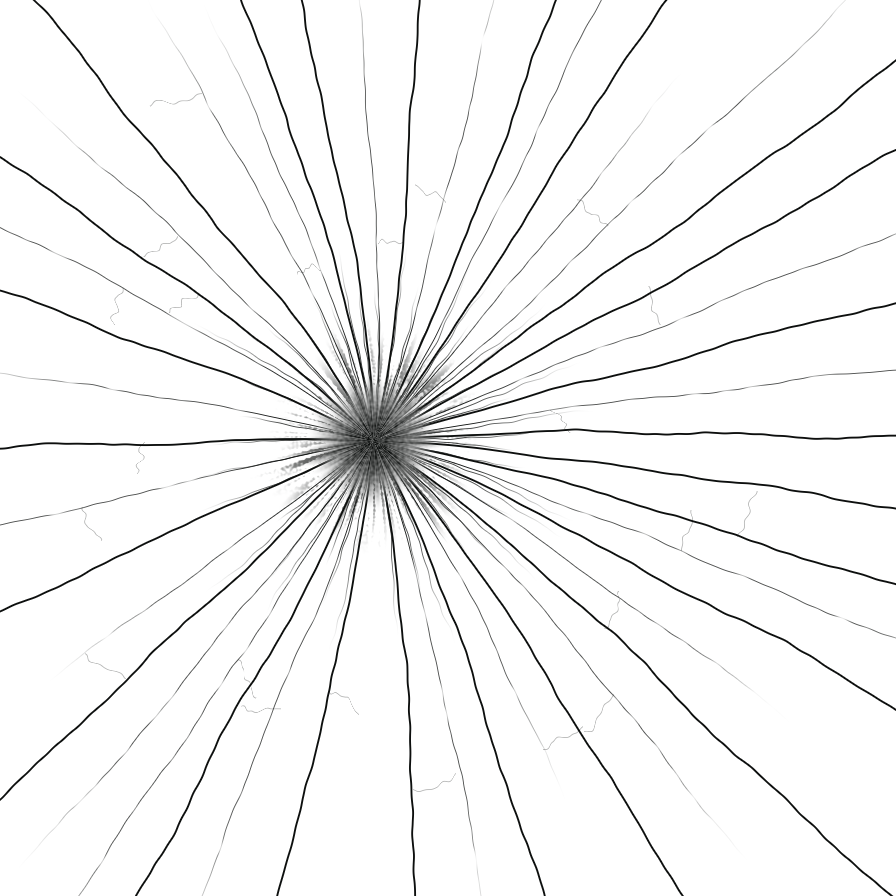
A WebGL 1 fragment shader for this background:

```glsl
precision highp float;
// Black cracks radiating over white paper from an off-centre, hairy impact point.
// A loop lays out bent rays in polar space, alternating bold and thin, with
// loose strands and pale cross cracks; radial gradient noise inks the core.
uniform vec2 u_resolution;

#define FOCUS vec2(0.417, 0.508)
#define RAYS 46
#define SPACING 7.2
#define BEND 0.20
#define WANDER 0.009
#define BOLD_WIDTH 0.00105
#define THIN_WIDTH 0.00050
#define CORE_RADIUS 0.040
#define HAIR_RADIUS 0.125
#define INK vec3(0.05, 0.06, 0.055)

const float PI = 3.14159;
const float TAU = 6.28319;

float hash(float n) {
  return fract(sin(n * 12.989 + 4.137) * 4375.85);
}

vec2 gradient(vec2 cell) {
  float a = TAU * fract(sin(dot(cell, vec2(127.1, 311.7))) * 4375.85);
  return vec2(cos(a), sin(a));
}

float gradientNoise(vec2 p) {
  vec2 i = floor(p), f = fract(p);
  vec2 u = f * f * f * (f * (f * 6.0 - 15.0) + 10.0);
  vec2 e = vec2(1.0, 0.0);
  float a = dot(gradient(i), f);
  float b = dot(gradient(i + e), f - e);
  float c = dot(gradient(i + e.yx), f - e.yx);
  float d = dot(gradient(i + e.xx), f - e.xx);
  return mix(mix(a, b, u.x), mix(c, d, u.x), u.y);
}

// Exact pixel coverage of a stroke with the given half width.
float stroke(float d, float halfWidth, float px) {
  vec2 edges = clamp(abs(d) + vec2(halfWidth, -halfWidth) + 0.5 * px, 0.0, px);
  return (edges.x - edges.y) / px;
}

float bump(float x, float width) {
  return exp(-x * x / (width * width));
}

// Ray direction: even spacing, wider on the left, with a few crowded groups.
float rayAngle(float i) {
  float a = SPACING * i + clamp((i - 21.7) * 4.1, 0.0, 21.7) + 8.3 * step(33.5, i);
  a -= 3.8 * bump(i - 10.4, 1.5) + 4.5 * bump(i - 16.7, 1.0);
  a -= 4.0 * bump(i - 31.8, 1.6) + 3.2 * bump(i - 44.2, 1.3);
  return radians(a);
}

// Bold and thin rays alternate; the order swaps inside a few groups.
float boldness(float i) {
  float swapped = step(abs(i - 5.5), 1.0) + step(abs(i - 15.5), 1.0)
                + step(abs(i - 31.5), 2.0) + step(44.5, i);
  return abs(1.0 - mod(i, 2.0) - swapped);
}

float crackInk(float r, float theta, float px) {
  float clear = 1.0;
  float settle = smoothstep(0.03, 0.30, r);
  for (int k = 0; k < RAYS; k++) {
    float i = float(k);
    float seed = hash(i);
    float bold = boldness(i);
    float a = rayAngle(i);
    float turn = theta - a + BEND * sin(a - 0.5) * exp(-4.0 * r);
    turn = mod(turn + PI, TAU) - PI;

    // Main crack, fading out early when thin
    float coarse = gradientNoise(vec2(r * 7.0, i * 7.3));
    float fine = gradientNoise(vec2(r * 42.0, i * 3.7));
    float d = r * turn + settle * (WANDER * coarse + 0.0018 * fine);
    float reach = 0.45 + 0.35 * seed;
    float fade = 1.0 - smoothstep(reach - 0.2, reach, r);
    float broken = smoothstep(-0.45, 0.25, fine + 0.2);
    float thin = mix(1.0, 0.75 * fade * broken, smoothstep(0.09, 0.20, r));
    float line = stroke(d, mix(THIN_WIDTH, BOLD_WIDTH, bold), px) * mix(thin, 1.0, bold);

    // Loose strand that peels away near the core
    float peel = (seed - 0.5) * 0.10 + 0.04 * coarse;
    float strand = stroke(d + r * peel + 0.002 * fine, THIN_WIDTH, px);
    strand *= 0.8 * (1.0 - smoothstep(0.10, 0.14 + 0.12 * seed, r));

    // Pale cross crack towards the next ray
    float ring = 0.17 + 0.27 * hash(i + 61.0) + (hash(i + 23.0) - 0.5) * 0.35 * turn;
    float wave = 0.01 * gradientNoise(vec2(turn * 30.0, i + 0.5));
    float bridge = 0.3 * stroke(r - ring + wave, THIN_WIDTH, px);
    bridge *= step(0.0, turn) * step(turn, 0.13) * step(0.5, hash(i + 9.0));

    clear *= (1.0 - line) * (1.0 - strand) * (1.0 - bridge);
  }
  return 1.0 - clear;
}

// Dense speckled body with a fringe of radial hairs.
float coreInk(vec2 p, float r, vec2 dir) {
  float hair = gradientNoise(dir * 19.0 + r * 9.0);
  float ragged = gradientNoise(dir * 9.0 + 5.0);
  float speckle = gradientNoise(p * 260.0);
  float tone = mix(0.85, 0.62, smoothstep(0.0, 0.05, r)) + 0.4 * hair + 0.22 * speckle;
  float body = 1.0 - smoothstep(CORE_RADIUS * 0.75, CORE_RADIUS * 1.9, r + 0.025 * ragged);
  float fringe = smoothstep(0.02, 0.35, hair + 0.3 * speckle);
  fringe *= 0.65 * (1.0 - smoothstep(0.05, HAIR_RADIUS, r + 0.04 * ragged));
  return clamp(max(tone * body, fringe), 0.0, 1.0);
}

void main() {
  float size = min(u_resolution.x, u_resolution.y);
  vec2 p = (gl_FragCoord.xy - 0.5 * u_resolution) / size + 0.5 - FOCUS;
  float r = max(length(p), 0.0001);
  float cracks = crackInk(r, atan(p.y, p.x), 1.0 / size) * smoothstep(0.025, 0.075, r);
  float ink = 1.0 - (1.0 - cracks) * (1.0 - coreInk(p, r, p / r));
  gl_FragColor = vec4(mix(vec3(1.0), INK, ink), 1.0);
}
```
